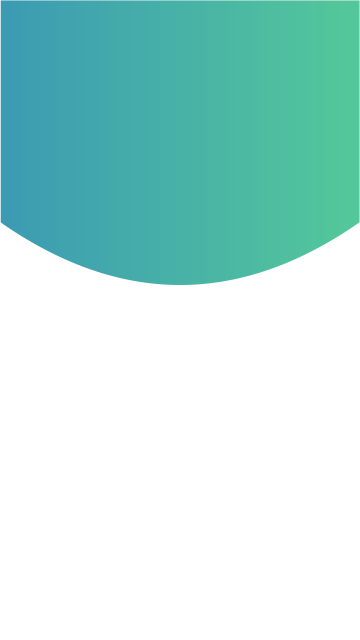
A Shadertoy shader for this background:

```glsl
// Draws a blue-to-green header panel with a curved lower edge on white.

const vec3 WHITE = vec3(1.0);
const vec3 BLUE = vec3(0.232, 0.606, 0.702);
const vec3 GREEN = vec3(0.330, 0.786, 0.602);

// Antialiased coverage of the side where distance is positive.
float coverage(float dist, float pixel) {
    return clamp(0.5 + dist / pixel, 0.0, 1.0);
}

// Approximate distance above the parabola y = base + rise * (x / halfWidth)^2.
float aboveParabola(vec2 p, float base, float rise, float halfWidth) {
    float t = p.x / halfWidth;
    float slope = 2.0 * rise * t / halfWidth;
    return (p.y - base - rise * t * t) / sqrt(1.0 + slope * slope);
}

// Ramp from 0 to 1 with softly stepped vertical bands.
float bandedRamp(float x, float bands, float offset, float strength) {
    float stepped = (floor(x * bands + offset) + 0.5 - offset) / bands;
    return clamp(mix(x, stepped, strength), 0.0, 1.0);
}

void mainImage(out vec4 fragColor, in vec2 fragCoord) {
    // Canvas units: the width is 1, with x centred on the canvas.
    vec2 uv = fragCoord / iResolution.xy;
    float pixel = 1.0 / iResolution.x;
    float height = iResolution.y / iResolution.x;
    vec2 p = vec2(uv.x - 0.5, uv.y * height);

    // Panel: a parabolic lower edge and hairline margins.
    float panel = coverage(aboveParabola(p, 0.5547 * height, 0.0977 * height, 0.498), pixel);
    panel *= coverage(p.x + 0.498, pixel);
    panel *= coverage(0.4988 - p.x, pixel);
    panel *= coverage(height - 0.0012 - p.y, pixel);

    // Horizontal colour ramp with faint banding.
    vec3 ramp = mix(BLUE, GREEN, bandedRamp(uv.x, 24.0, 0.25, 0.5));
    fragColor = vec4(mix(WHITE, ramp, panel), 1.0);
}
```
